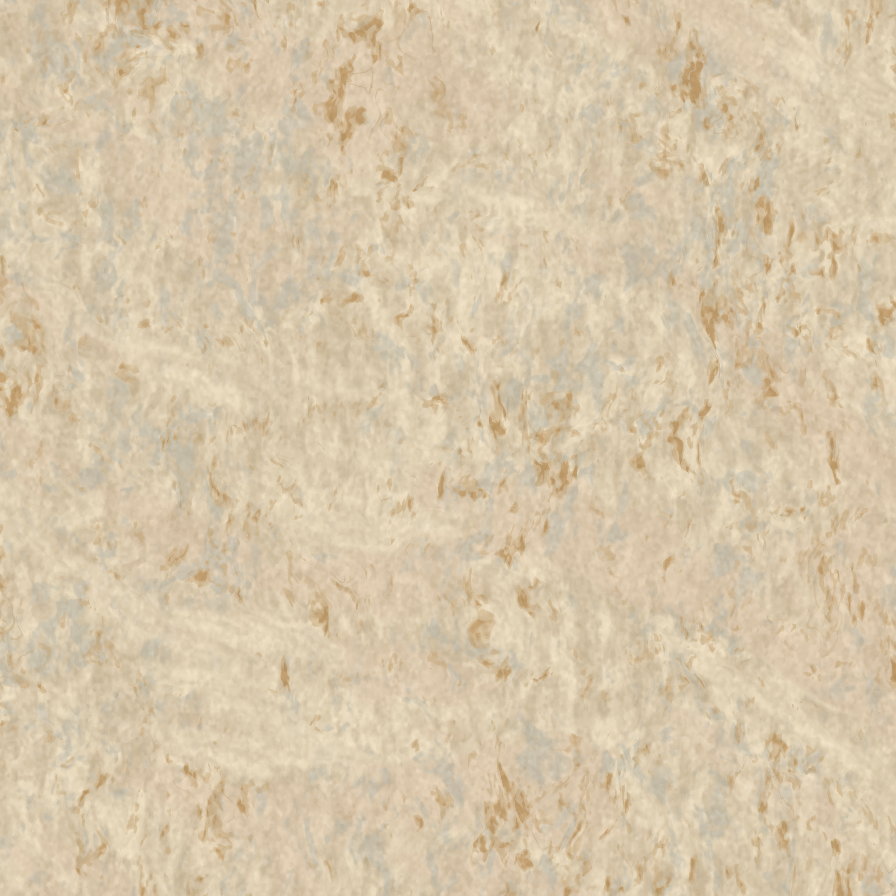
Give the GLSL for this texture, as a Shadertoy shader.

```glsl
// Marbled linoleum: cream and beige streaks with grey-blue clouds and ochre flecks.

vec3 hash3(vec2 p) {
    vec3 h = fract(p.xyx * vec3(0.1031, 0.1030, 0.0973));
    h += dot(h, h.yxz + 33.33);
    return fract((h.xxy + h.yzz) * h.zyx);
}

// Smooth cellular noise: jittered points blend their random values, about -1 to 1.
float cellNoise(vec2 p) {
    vec2 cell = floor(p), local = p - cell;
    float sum = 0.0, weights = 0.02;
    for (int y = -1; y <= 1; y++) {
        for (int x = -1; x <= 1; x++) {
            vec2 offset = vec2(x, y);
            vec3 rnd = hash3(cell + offset + 200.0);
            vec2 d = offset + rnd.xy - local;
            float w = max(0.0, 1.0 - dot(d, d));
            w *= w * w;
            sum += w * (rnd.z * 2.0 - 1.0);
            weights += w;
        }
    }
    return sum / weights;
}

float layered(vec2 p, int octaves) {
    float sum = 0.0, amp = 0.70;
    for (int i = 0; i < octaves; i++) {
        sum += amp * cellNoise(p);
        p = p * 2.03 + vec2(17.3, 9.1);
        amp *= 0.70;
    }
    return sum;
}

void mainImage(out vec4 fragColor, in vec2 fragCoord) {
    vec2 uv = fragCoord / iResolution.y;

    // Broad folds, then small curls, bend the sheet
    vec2 p = uv + 0.022 * vec2(layered(uv * 6.0, 2), layered(uv * 6.0 + 40.0, 2));
    p += 0.005 * vec2(cellNoise(p * 42.0 + 11.0), cellNoise(p * 42.0 + 71.0));

    // Calm sweeping bands, where flecks fade out
    vec2 swept = vec2(p.x + 0.5 * p.y, p.y + 0.35 * p.x + 0.05 * sin(p.x * 7.0));
    float calm = smoothstep(0.30, 0.65, layered(swept * vec2(2.2, 6.5) + 5.0, 3));

    // Cream to beige marbling, drawn out vertically
    float tone = 0.65 * layered(p * vec2(56.0, 32.0), 3)
               + 0.18 * layered(p * 5.0 + 60.0, 2)
               + 0.28 * cellNoise(uv * vec2(130.0, 22.0));
    float swash = layered(swept * vec2(24.0, 75.0) + 12.0, 2);
    tone = mix(tone, 0.5 * swash - 0.22, calm);
    vec3 col = mix(vec3(0.908, 0.848, 0.735), vec3(0.805, 0.735, 0.620),
                   smoothstep(-0.75, 0.75, tone));

    // Pinkish drifts
    float pink = layered(swept * vec2(4.0, 9.0) + 31.0, 4);
    col = mix(col, vec3(0.850, 0.760, 0.655), 0.50 * smoothstep(0.0, 0.6, pink));

    // Grey-blue clouds broken into small patches
    float cloud = 0.38 * layered(p * vec2(8.0, 6.0) + 83.0, 2)
                + 0.80 * layered(p * vec2(58.0, 36.0) + 23.0, 3);
    col = mix(col, vec3(0.755, 0.735, 0.670),
              0.68 * smoothstep(0.12, 0.70, cloud) * (1.0 - 0.7 * calm));

    // Ochre flecks: ragged crumbs, thicker inside loose clusters
    float cluster = layered(p * vec2(8.0, 5.5) + 120.0, 3);
    float fleck = 0.85 * layered(p * vec2(66.0, 38.0) + 150.0, 3) + 0.36 * cluster;
    fleck += 0.12 * cellNoise(uv * vec2(200.0, 150.0) + 33.0) - 0.40 * calm;
    col = mix(col, vec3(0.785, 0.675, 0.510), 0.62 * smoothstep(0.34, 0.60, fleck));
    col = mix(col, vec3(0.715, 0.555, 0.345), 0.65 * smoothstep(0.66, 0.92, fleck));

    // Short tan veins along the contours of the marbling
    float vein = abs(layered(p * vec2(44.0, 26.0) + 180.0, 2));
    float veined = smoothstep(-0.1, 0.6, cluster) * (1.0 - calm);
    veined *= smoothstep(-0.1, 0.4, cellNoise(p * vec2(50.0, 30.0) + 95.0));
    col = mix(col, vec3(0.755, 0.645, 0.485), 0.45 * veined * smoothstep(0.12, 0.0, vein));

    // Fine surface grain
    float grain = cellNoise(uv * vec2(250.0, 210.0))
                + 0.8 * cellNoise(uv * vec2(140.0, 120.0) + 7.0);
    col += grain * vec3(0.027, 0.028, 0.031);

    fragColor = vec4(col, 1.0);
}
```
